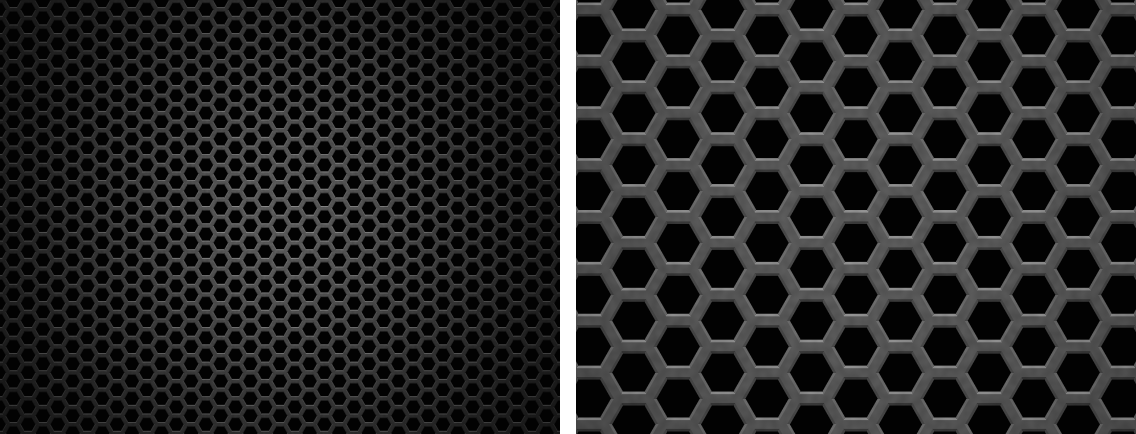
Left: the whole. Right: its middle third, enlarged.
This pattern is drawn by a Shadertoy shader. Its source:

```glsl
const vec2  REPEATS      = vec2(37.8, 25.1);  // hole columns across, holes down
const float HOLE_APOTHEM = 0.365;             // in units of the row pitch
const float RIM_WIDTH    = 0.05;
const float RIM_GLOW     = 0.13;
const float RIM_GAIN     = 0.25;
const float RIM_SHADE    = 0.35;
const float HOLE_GREY    = 0.008;
const float METAL_DARK   = 0.065;
const float METAL_LIT    = 0.28;
const vec2  LIGHT_SPREAD = vec2(2.0, 1.5);
const float LIGHT_FALL   = 1.6;
const float GRAIN_SCALE  = 6.0;
const float GRAIN_AMOUNT = 0.12;
const float COS30        = 0.8660254;

vec2 hashGradient(vec2 cell) {
    float h = fract(sin(dot(cell, vec2(127.1, 311.7))) * 43758.5);
    return vec2(cos(6.2832 * h), sin(6.2832 * h));
}

float gradientNoise(vec2 p) {
    vec2 i = floor(p), f = fract(p);
    vec2 u = f * f * f * (f * (f * 6.0 - 15.0) + 10.0);
    vec2 e = vec2(0.0, 1.0);
    float low  = mix(dot(hashGradient(i), f),
                     dot(hashGradient(i + e.yx), f - e.yx), u.x);
    float high = mix(dot(hashGradient(i + e.xy), f - e.xy),
                     dot(hashGradient(i + e.yy), f - e.yy), u.x);
    return mix(low, high, u.y);
}

// Offset from the nearest hole centre, in a lattice of staggered columns
vec2 nearestHole(vec2 p) {
    vec2 period = vec2(2.0 * COS30, 1.0);
    vec2 a = mod(p, period) - vec2(COS30, 0.5);
    vec2 b = mod(p + 0.5 * period, period) - vec2(COS30, 0.5);
    // Shift so the middle column has a wall at mid height
    return dot(a, a) < dot(b, b) ? a : b;
}

// Antialiased step of a distance over one pixel
float coverage(float d, float pixel) {
    return clamp(d / pixel + 0.5, 0.0, 1.0);
}

void mainImage(out vec4 fragColor, in vec2 fragCoord) {
    vec2 centred = fragCoord / iResolution.xy - 0.5;
    vec2 p = centred * REPEATS * vec2(COS30, 1.0);
    float pixel = REPEATS.y / iResolution.y;

    // Flat-topped hexagonal hole
    vec2 q = nearestHole(p + vec2(0.0, 0.5) + 0.5 * vec2(2.0 * COS30, 1.0)
                           - vec2(COS30, 0.5));
    float slanted = COS30 * abs(q.x) + 0.5 * abs(q.y);
    float d = max(abs(q.y), slanted) - HOLE_APOTHEM;
    float facing = -sign(q.y) * (abs(q.y) > slanted ? 1.0 : 0.5);

    // Metal lit from the middle, with fine grain
    vec2 spread = centred * LIGHT_SPREAD;
    float light = exp(-LIGHT_FALL * dot(spread, spread));
    float metal = METAL_DARK + METAL_LIT * light;
    metal *= 1.0 + GRAIN_AMOUNT * gradientNoise(p * GRAIN_SCALE);

    // Lower rims catch the light, upper rims fall into shade
    float rim = coverage(RIM_WIDTH - d, pixel);
    float glow = pow(max(facing, 0.0), 1.5);
    float shade = RIM_SHADE * max(-facing, 0.0);
    float lip = metal * (1.0 - shade) + glow * (RIM_GLOW + RIM_GAIN * metal);
    metal = mix(metal, lip, rim);

    float grey = mix(HOLE_GREY, metal, coverage(d, pixel));
    fragColor = vec4(vec3(grey), 1.0);
}
```
